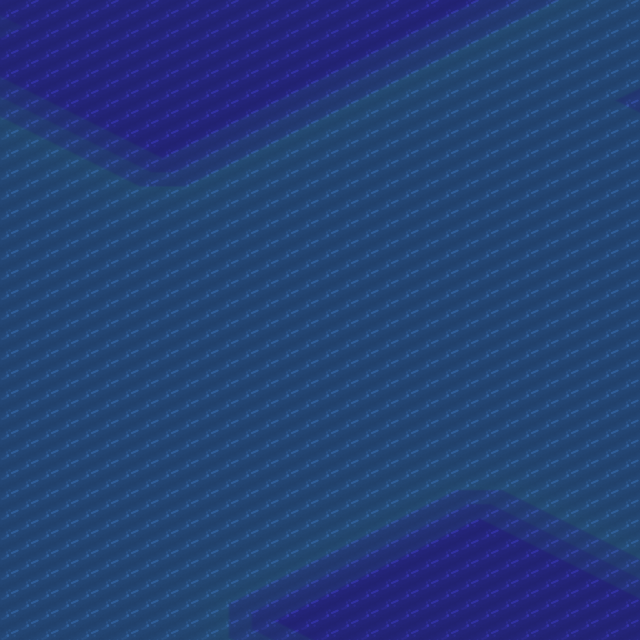
This background is drawn by a three.js fragment shader. Its source:

```glsl
// Woven blue cloth with indigo diamonds entering from the top and bottom.
// Diamonds are distance fields with stepped borders; the weave is a sheared
// lattice of small dashes, dots and hashed specks.
#define TILES 32.0
#define SHEAR 0.5
#define SLOPE 0.5
#define BAND 0.031
#define EDGE_SOFT 0.003
#define SPECKS 4
#define GRAIN 12.0
#define BLUE vec3(0.136, 0.268, 0.447)
#define INDIGO vec3(0.137, 0.142, 0.470)
#define TEAL vec3(0.140, 0.292, 0.440)
#define BLUE_THREAD vec3(0.20, 0.40, 0.65)
#define INDIGO_THREAD vec3(0.21, 0.21, 0.70)

varying vec2 vUv;

float hash(vec2 p) {
  vec3 q = fract(vec3(p.xyx) * 0.1031);
  q += dot(q, q.yzx + 33.33);
  return fract((q.x + q.y) * q.z);
}

// Vertical distance to a diamond, with the outer corners cut blunt.
float diamond(vec2 p, float halfHeight) {
  p = abs(p);
  float side = p.x * SLOPE + p.y - halfHeight;
  float tips = max((p.y - halfHeight) * 1.4, (p.x - halfHeight / SLOPE) * 0.87);
  return max(side, tips);
}

float below(float d, float limit) {
  return 1.0 - smoothstep(limit - EDGE_SOFT, limit + EDGE_SOFT, d);
}

float dotMask(vec2 p, float radius) {
  return 1.0 - smoothstep(radius * 0.4, radius, length(p));
}

float dashMask(vec2 p, vec2 a, vec2 b, float radius) {
  vec2 ab = b - a;
  float t = clamp(dot(p - a, ab) / dot(ab, ab), 0.0, 1.0);
  return dotMask(p - a - ab * t, radius);
}

// x: bright thread amount, y: soft light and dark ripple.
vec2 weave(vec2 uv) {
  vec2 q = vec2(uv.x, uv.y - SHEAR * uv.x) * TILES + vec2(-0.04, 0.47);
  vec2 cell = fract(q);
  vec2 p = cell - 0.5;
  float ripple = 0.04 * cos(6.28318 * (cell.y - 0.5));
  ripple += 0.05 * (hash(floor(cell * GRAIN)) - 0.5);
  p.y += SHEAR * p.x;

  float thread = dotMask(p - vec2(-0.15, -0.08), 0.10);
  thread = max(thread, 0.8 * dashMask(p, vec2(0.06, 0.05), vec2(0.34, 0.17), 0.075));
  thread = max(thread, 0.35 * dashMask(p, vec2(-0.42, -0.25), vec2(-0.22, -0.17), 0.075));
  for (int i = 0; i < SPECKS; i++) {
    float id = float(i);
    vec2 at = vec2(hash(vec2(id, 3.0)), hash(vec2(id, 8.0))) - 0.5;
    at = at * vec2(0.8, 0.5);
    at.y += SHEAR * at.x;
    thread = max(thread, 0.4 * dotMask(p - at, 0.08));
  }
  return vec2(thread, ripple);
}

void main() {
  // Large diamonds: one cropped by the top, one by the bottom.
  float topShape = diamond(vUv - vec2(0.254, 1.253), 0.5);
  float bottomShape = diamond(vUv - vec2(0.749, 0.030), 0.160);
  float d = min(topShape, bottomShape);

  // Two border steps lead from the ground to the indigo core.
  float indigo = 0.38 * below(d, 2.0 * BAND);
  indigo += 0.28 * below(d, BAND);
  indigo += 0.34 * below(d, 0.0);

  // Faint tips of neighbouring diamonds at the side edges.
  float rightTip = below(diamond(vUv - vec2(1.0, 0.843), 0.019), 0.0);
  float leftTip = below(diamond(vUv - vec2(0.0, 0.958), 0.018), 0.0);
  indigo = max(indigo, 0.38 * rightTip);
  indigo -= 0.20 * leftTip;

  // Teal tint fades away from the borders into the blue ground.
  float glow = exp(-max(d - 2.0 * BAND, 0.0) * 22.0);
  vec3 ground = mix(BLUE, TEAL, 0.75 * glow);
  vec3 color = mix(ground, INDIGO, indigo);
  vec3 threadColor = mix(BLUE_THREAD, INDIGO_THREAD, indigo);

  vec2 cloth = weave(vUv);
  color *= 1.0 + cloth.y;
  color = mix(color, threadColor, 0.85 * cloth.x);
  gl_FragColor = vec4(color, 1.0);
}
```
